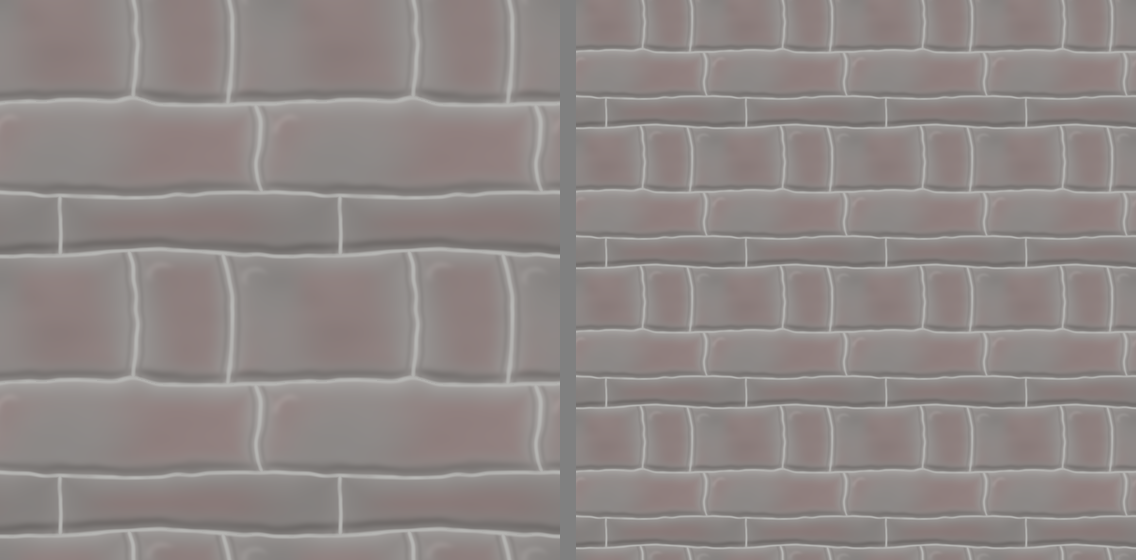
Left: one tile. Right: repeated 2 by 2.
A Shadertoy shader for this texture:

```glsl
// Painted stone wall: three courses of blocks with pale wavering mortar, tiled twice each way.
// Each pixel finds its course and its distances to the four sides of its block;
// those distances drive mortar, pale halos, dark rims, brush arcs and a reddish stain.

#define REPEATS 2.0
#define WOBBLE 0.008
#define MORTAR_WIDTH 0.0115
#define HALO_REACH 0.035
#define RIM_DARKNESS 0.085
#define STONE_GREY vec3(0.542, 0.527, 0.520)
#define STONE_RED vec3(0.550, 0.487, 0.482)
#define MORTAR vec3(0.715, 0.715, 0.705)

const float PI = 3.14159265;

float hash(vec2 p) {
    vec3 q = fract(vec3(p.xyx) * 0.1031);
    q += dot(q, q.yzx + 33.33);
    return fract((q.x + q.y) * q.z);
}

// Value noise over the unit tile that wraps after a whole number of cells.
float noise(vec2 p, vec2 cells) {
    p *= cells;
    vec2 i = floor(p), f = fract(p);
    f = f * f * (3.0 - 2.0 * f);
    vec2 a = mod(i, cells), b = mod(i + 1.0, cells);
    return mix(mix(hash(a), hash(vec2(b.x, a.y)), f.x),
               mix(hash(vec2(a.x, b.y)), hash(b), f.x), f.y);
}

float bell(float x, float width) {
    return exp(-x * x / (width * width));
}

// Heights of the three bed joints, measured downwards.
vec3 bedJoints(float x) {
    float upper = 0.367 - 0.008 * sin(2.0 * PI * x) - 0.015 * bell(fract(x) - 0.48, 0.05);
    float middle = 0.697 + 0.009 * sin(2.0 * PI * (x - 0.15));
    float lower = 0.904 + 0.012 * cos(2.0 * PI * (x - 0.07));
    return vec3(upper, middle, lower);
}

// Upright joint: start, bow, lean and S-shaped sway, at depth t of its course.
float uprightJoint(vec4 j, float t) {
    return j.x + j.y * sin(PI * t) + j.z * t + j.w * sin(2.0 * PI * t);
}

void mainImage(out vec4 fragColor, in vec2 fragCoord) {
    vec2 uv = fragCoord / iResolution.xy;
    vec2 p = fract(vec2(uv.x, 1.0 - uv.y) * REPEATS);
    float cloud = noise(p, vec2(5.0));
    float smear = noise(p, vec2(9.0, 16.0));
    vec2 q = p + WOBBLE * (vec2(noise(p, vec2(19.0)), noise(p + 0.37, vec2(17.0))) - 0.5);

    // Course: its bounds, upright joints and stain (centre, waves, tilt, strength).
    vec3 bed = bedJoints(q.x);
    float top = bed.z, bottom = bed.x + 1.0;
    vec4 first = vec4(0.464, 0.018, 0.013, 0.0);
    vec4 second = vec4(0.797, 0.029, 0.013, 0.0);
    vec4 stain = vec4(0.72, 2.0, 0.10, 0.85);
    float tone = 0.0, arc = 1.0;
    if (q.y < bed.x) {
        top -= 1.0;
        bottom -= 1.0;
    } else if (q.y < bed.y) {
        top = bed.x;
        bottom = bed.y;
        first = second = vec4(0.912, 0.0, 0.021, 0.013);
        stain = vec4(0.73, 1.0, -0.18, 1.0);
        tone = 0.012;
    } else if (q.y < bed.z) {
        top = bed.y;
        bottom = bed.z;
        first = second = vec4(0.216, 0.0, -0.003, 0.0);
        stain = vec4(0.63, 1.0, 0.05, 0.9);
        tone = -0.02;
        arc = 0.0;
    }

    // Distances to the sides of the block.
    float t = (q.y - top) / (bottom - top);
    float a = uprightJoint(first, t), b = uprightJoint(second, t);
    float fromLeft = min(fract(q.x - a), fract(q.x - b));
    float toRight = min(fract(a - q.x), fract(b - q.x));
    float fromTop = q.y - top, toBottom = bottom - q.y;
    float side = min(fromLeft, toRight);
    float edge = min(side, min(fromTop, toBottom));

    // Stone: soft reddish stain inside grey, with cloudy brush tone.
    float wave = 0.5 + 0.5 * cos(2.0 * PI * stain.y * (p.x - stain.x - stain.z * (t - 0.5)));
    float red = smoothstep(0.1, 0.85, wave * 0.75 + cloud * 0.35);
    red *= stain.w * smoothstep(0.01, 0.10, edge);
    vec3 color = mix(STONE_GREY, STONE_RED, red);
    color += tone + 0.025 * (cloud - 0.5) + 0.012 * (smear - 0.5);

    // Pale halos under and beside the mortar, dark rims along the foot and sides.
    float halo = exp(-min(fromTop * 1.3, side) / HALO_REACH);
    color += 0.085 * halo * (0.5 + 0.8 * cloud);
    float foot = bell(toBottom - 0.028 - 0.014 * (smear - 0.5), 0.017);
    float flank = bell(side - 0.023, 0.009) * smoothstep(0.1, 0.6, cloud);
    color -= RIM_DARKNESS * (foot * (0.65 + 0.5 * smear) + 0.5 * flank * (1.0 - foot));

    // Curved brush stroke in the upper left corner.
    vec2 c = vec2(fromLeft, fromTop) - vec2(0.105, 0.092);
    float stroke = bell(length(c * vec2(0.8, 1.0)) - 0.038, 0.013);
    color += 0.04 * arc * stroke * smoothstep(-0.01, 0.04, -c.y - 0.6 * c.x);

    // Mortar: soft line of uneven weight.
    float weight = 0.7 + 0.3 * noise(p + 0.21, vec2(23.0));
    float line = smoothstep(MORTAR_WIDTH, 0.0015, edge) * weight;
    color = mix(color, MORTAR, line);

    fragColor = vec4(color, 1.0);
}
```
